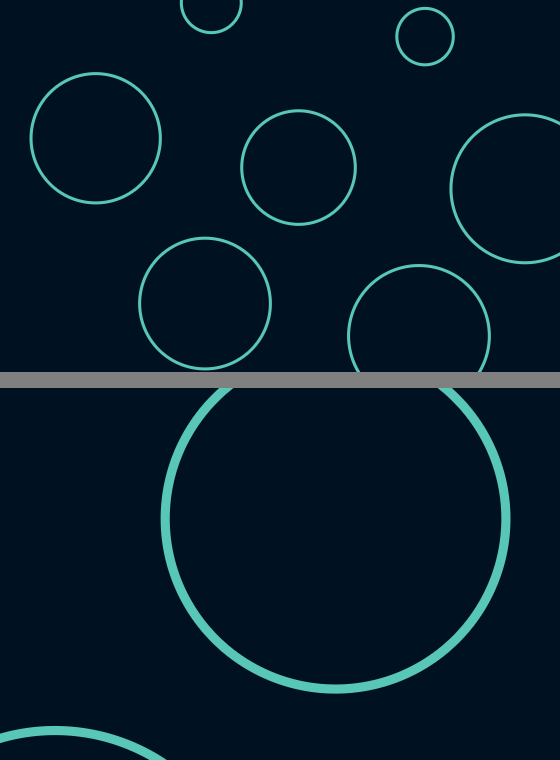
Top: the whole. Bottom: its middle third, enlarged.
This background is drawn by a WebGL 1 fragment shader. Its source:

```glsl
precision highp float;
// Thin mint rings of mixed sizes scattered over a flat midnight-blue ground.
// Ring centres come from a staggered, slightly tilted lattice with hashed
// jitter; each outline is an antialiased circle distance function.

uniform vec2 u_resolution;

const vec3 GROUND_COLOR = vec3(0.0, 0.07, 0.13);
const vec3 RING_COLOR = vec3(0.35, 0.78, 0.72);
const float STROKE_WIDTH = 0.0082;

// Sine-free hash of a lattice cell, in 0..1.
float hash(vec2 cell, float seed) {
  vec3 p = fract(vec3(cell.xyx + seed) * vec3(0.1031, 0.1030, 0.0973));
  p += dot(p, p.yzx + 33.33);
  return fract((p.x + p.y) * p.z);
}

// Staggered position: rows are centred, lean down to the right, and jitter.
vec2 ringCenter(vec2 cell, float count) {
  float along = 0.61 * (cell.x - 0.5 * (count - 1.0));
  vec2 center = vec2(0.83 + along, 0.15 + 0.4 * cell.y - 0.1 * along);
  vec2 jitter = vec2(hash(cell, 17.0), hash(cell, 43.0)) - 0.5;
  return center + jitter * vec2(0.10, 0.05);
}

// Large rings in the lower rows, small ones along the top.
float ringRadius(vec2 cell) {
  vec2 range = cell.y < 1.5 ? vec2(0.14, 0.21) : vec2(0.05, 0.085);
  return mix(range.x, range.y, hash(cell, 71.0));
}

// Coverage of a circular outline, softened over one pixel.
float ringCoverage(vec2 point, vec2 center, float radius, float pixel) {
  float edge = abs(length(point - center) - radius) - 0.5 * STROKE_WIDTH;
  return clamp(0.5 - edge / pixel, 0.0, 1.0);
}

void main() {
  // Canvas height is one unit; the width is fitted to a 512:340 layout.
  float pixel = 1.0 / u_resolution.y;
  vec2 point = gl_FragCoord.xy * pixel;

  float coverage = 0.0;
  for (int row = 0; row < 3; row++) {
    float count = row == 1 ? 3.0 : 2.0;
    for (int column = 0; column < 3; column++) {
      vec2 cell = vec2(float(column), float(row));
      if (cell.x >= count) break;
      float ring = ringCoverage(point, ringCenter(cell, count),
                                ringRadius(cell), pixel);
      coverage = max(coverage, ring);
    }
  }

  gl_FragColor = vec4(mix(GROUND_COLOR, RING_COLOR, coverage), 1.0);
}
```
